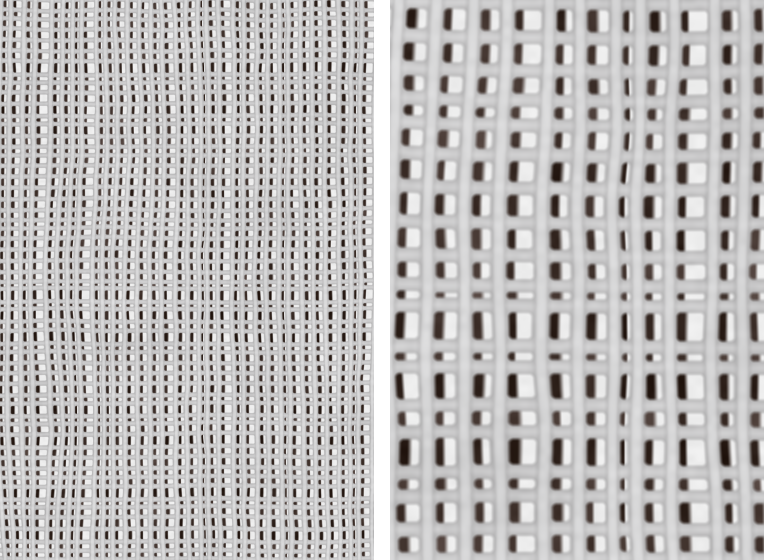
Left, the full canvas; right, a detail of the centre.
Reproduce this texture procedurally as a Shadertoy shader.

```glsl
// Pale woven mesh: uneven upright strands and cross bridges around small shadowed openings.

const vec2 REPEATS = vec2(32.0, 54.0);       // openings across and down
const vec2 JITTER = vec2(0.36, 0.42);        // uneven strand spacing, in repeats
const vec2 STRAND = vec2(0.47, 0.44);        // strand widths, in repeats
const vec2 WAVER = vec2(0.65, 0.30);         // slow bending of the strands
const float CORNER = 0.0026;                 // opening corner radius, canvas heights
const float SHADOW_WIDTH = 0.0058;           // dark strip in each opening
const float SOFTNESS = 0.0015;               // edge blur, canvas heights
const float GRAIN = 0.035;

const vec3 DEEP = vec3(0.13, 0.08, 0.055);
const vec3 BROWN = vec3(0.36, 0.30, 0.28);
const vec3 LIT_WALL = vec3(0.93, 0.93, 0.93);
const vec3 BRIDGE = vec3(0.785, 0.782, 0.785);
const vec3 CREST = vec3(0.845, 0.845, 0.848);

float hash(vec2 p) {
    vec3 h = fract(vec3(p.xyx) * 0.1031);
    h += dot(h, h.yzx + 33.33);
    return fract((h.x + h.y) * h.z);
}

float noise(vec2 p) {
    vec2 i = floor(p), f = fract(p);
    f = f * f * (3.0 - 2.0 * f);
    return mix(mix(hash(i), hash(i + vec2(1, 0)), f.x),
               mix(hash(i + vec2(0, 1)), hash(i + vec2(1, 1)), f.x), f.y);
}

float strandCentre(float i, float seed, float jitter) {
    return i + jitter * (hash(vec2(i + 40.0, seed)) - 0.5);
}

// Returns the index of the gap holding u and the strand centres on both sides.
vec3 findGap(float u, float seed, float jitter) {
    float i = floor(u);
    if (u < strandCentre(i, seed, jitter)) i -= 1.0;
    else if (u >= strandCentre(i + 1.0, seed, jitter)) i += 1.0;
    return vec3(i, strandCentre(i, seed, jitter), strandCentre(i + 1.0, seed, jitter));
}

float roundedBox(vec2 p, vec2 halfSize, float radius) {
    vec2 q = abs(p) - halfSize + radius;
    return length(max(q, 0.0)) + min(max(q.x, q.y), 0.0) - radius;
}

void mainImage(out vec4 fragColor, in vec2 fragCoord) {
    vec2 uv = fragCoord / iResolution.xy;
    vec2 pitch = vec2(iResolution.x / iResolution.y, 1.0) / REPEATS;
    float soft = max(SOFTNESS, 0.75 / iResolution.y);

    // Bent lattice
    vec2 q = uv * REPEATS;
    q.x += WAVER.x * (noise(uv * vec2(6.0, 4.0)) - 0.5);
    q.x += 0.14 * (noise(vec2(q.x * 0.8, uv.y * 22.0)) - 0.5);
    q.y += WAVER.y * (noise(uv * vec2(7.0, 5.0) + 19.0) - 0.5);
    vec3 column = findGap(q.x, 3.0, JITTER.x);
    vec3 row = findGap(q.y, 17.0, JITTER.y);
    vec2 cell = vec2(column.x, row.x) + 50.0;

    // Opening between neighbouring strands
    vec2 gapSize = vec2(column.z - column.y, row.z - row.y);
    vec2 centre = 0.5 * vec2(column.y + column.z, row.y + row.z);
    vec2 variation = 0.10 * (vec2(hash(cell), hash(cell + 7.3)) - 0.5);
    vec2 halfSize = 0.5 * max(gapSize - STRAND + variation, 0.12) * pitch;
    vec2 local = (q - centre) * pitch;
    float radius = min(CORNER, min(halfSize.x, halfSize.y));
    float d = roundedBox(local, halfSize, radius);
    float opening = 1.0 - smoothstep(-soft, soft, d);

    // Strand relief: upright crests, rounded bridges, dim rims
    float side = min(q.x - column.y, column.z - q.x) / (0.5 * STRAND.x);
    float across = min(q.y - row.y, row.z - q.y) / (0.5 * STRAND.y);
    float crest = 1.0 - smoothstep(0.1, 1.0, side);
    float bridge = 1.0 - smoothstep(0.0, 1.0, across);
    vec3 surface = mix(BRIDGE, CREST, max(crest, 0.45 * bridge));
    surface *= 1.0 - 0.13 * exp(-max(d, 0.0) / 0.0014);
    surface *= 1.0 - 0.05 * smoothstep(0.35, 0.75, side) * smoothstep(1.3, 0.75, side);
    surface += 0.04 * (noise(uv * vec2(9.0, 13.0)) - 0.5);

    // Dark left wall and bright right wall inside the opening
    float fromLeft = local.x + halfSize.x;
    float width = SHADOW_WIDTH * mix(0.8, 1.2, hash(cell + 2.1));
    width = min(width, 1.35 * halfSize.x);
    float depth = hash(cell + 11.7) * 0.45 + hash(vec2(cell.x, 5.0)) * 0.35;
    depth += 0.45 * smoothstep(0.9, 1.3, gapSize.y);
    vec3 shade = mix(BROWN, DEEP, clamp(depth, 0.0, 1.0));
    float lit = smoothstep(0.6 * width, 1.2 * width, fromLeft);
    vec3 hollow = mix(shade, LIT_WALL, lit);

    vec3 color = mix(surface, hollow, opening);
    color += GRAIN * (noise(uv * REPEATS * 4.0) - 0.5);
    fragColor = vec4(clamp(color, 0.0, 1.0), 1.0);
}
```
